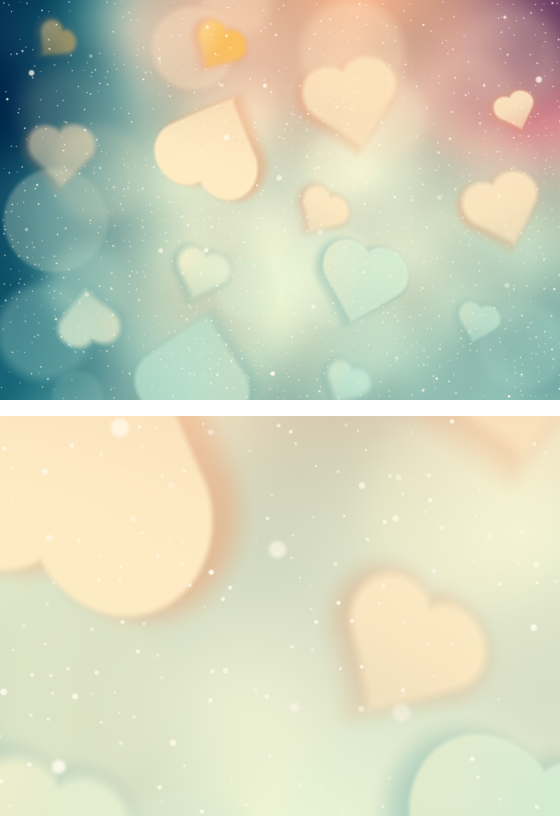
Top, the full canvas; bottom, a detail of the centre.
Reproduce this background procedurally as a Shadertoy shader.

```glsl
const vec3 SAGE   = vec3(0.83, 0.87, 0.75);
const vec3 PALE   = vec3(0.91, 0.92, 0.82);
const vec3 CREAM  = vec3(1.00, 0.93, 0.78);
const vec3 PEACH  = vec3(0.91, 0.74, 0.64);
const vec3 ORANGE = vec3(0.94, 0.60, 0.41);
const vec3 AMBER  = vec3(0.98, 0.75, 0.36);
const vec3 ROSE   = vec3(0.82, 0.49, 0.52);
const vec3 PLUM   = vec3(0.42, 0.23, 0.40);
const vec3 AQUA   = vec3(0.46, 0.68, 0.66);
const vec3 MINT   = vec3(0.80, 0.94, 0.85);
const vec3 TEAL   = vec3(0.06, 0.39, 0.46);
const vec3 NAVY   = vec3(0.00, 0.15, 0.29);

const int   HEARTS = 14;
const int   DISCS  = 24;
const vec2  HEART_SIZE = vec2(0.08, 0.25);
const vec2  DISC_SIZE  = vec2(0.04, 0.13);
const vec2  SPREAD = vec2(0.7549, 0.5698);   // low-discrepancy step
const float WARP = 0.09;
const float MOTTLE = 0.10;

float hash(vec2 p) {
    vec3 q = fract(p.xyx * 0.1031);
    q += dot(q, q.yzx + 33.33);
    return fract((q.x + q.y) * q.z);
}

vec2 hash2(vec2 p) { return vec2(hash(p), hash(p + 57.3)); }

float gradientDot(vec2 cell, vec2 offset) {
    float a = 6.2832 * hash(cell);
    return dot(vec2(cos(a), sin(a)), offset);
}

float gradientNoise(vec2 p) {
    vec2 i = floor(p), f = fract(p), e = vec2(1, 0);
    vec2 w = f * f * f * (f * (f * 6.0 - 15.0) + 10.0);
    return mix(mix(gradientDot(i, f), gradientDot(i + e, f - e), w.x),
               mix(gradientDot(i + e.yx, f - e.yx), gradientDot(i + 1.0, f - 1.0), w.x), w.y);
}

// 1 inside distance zero, fading across the given blur
float fill(float d, float blur) { return 1.0 - smoothstep(-blur, blur, d); }

float glow(vec2 p, vec2 centre, vec2 radius) {
    vec2 q = (p - centre) / radius;
    return exp(-dot(q, q));
}

// Signed distance to a unit heart centred near the origin
float heartDistance(vec2 p) {
    p.y += 0.55;
    p.x = abs(p.x);
    if (p.x + p.y > 1.0) return length(p - vec2(0.25, 0.75)) - 0.35355;
    vec2 a = p - vec2(0, 1), b = p - 0.5 * max(p.x + p.y, 0.0);
    return sqrt(min(dot(a, a), dot(b, b))) * sign(p.x - p.y);
}

// Blurred colour fields; uv spans 0 to 1 on both axes
vec3 backdrop(vec2 uv) {
    float mottle = gradientNoise(uv * vec2(7, 5) + 43.0);
    uv += WARP * vec2(gradientNoise(uv * 3.0 + 4.0), gradientNoise(uv * 3.0 + 19.0));
    vec3 c = mix(AQUA, SAGE, smoothstep(-0.25, 0.30, uv.y));
    c = mix(c, PEACH, 0.95 * smoothstep(0.54, 0.86, uv.y + 0.15 * (uv.x - 0.5)));
    c = mix(c, ORANGE, 0.5 * glow(uv, vec2(0.66, 1.05), vec2(0.20, 0.20)));
    c = mix(c, ROSE, 0.95 * glow(uv, vec2(0.97, 0.74), vec2(0.15, 0.18)));
    c = mix(c, PLUM, glow(uv, vec2(1.03, 1.03), vec2(0.19, 0.23)));
    c = mix(c, AQUA, 0.95 * glow(uv, vec2(1.05, 0.08), vec2(0.30, 0.32)));
    c = mix(c, AQUA, 0.9 * (1.0 - smoothstep(0.12, 0.38, uv.x)));
    c = mix(c, TEAL, 0.92 * (1.0 - smoothstep(0.0, 0.21, uv.x - 0.06 * uv.y)));
    c = mix(c, NAVY, glow(uv, vec2(-0.03, 0.82), vec2(0.13, 0.48)));
    c = mix(c, PALE, 0.75 * glow(uv, vec2(0.58, 0.47), vec2(0.25, 0.25)));
    return c * (1.0 + MOTTLE * mottle) + MOTTLE * mottle * vec3(0.5, 0.4, 0.2);
}

// Scattered round specks, one possible per grid cell
float specks(vec2 p, float cells, float chance, vec2 radius, float soft) {
    vec2 g = p * cells, id = floor(g);
    vec2 centre = 0.2 + 0.6 * hash2(id + cells);
    float r = mix(radius.x, radius.y, hash(id + 8.7));
    float lit = step(hash(id + 3.1), chance) * mix(0.4, 1.0, hash(id + 71.0));
    return lit * fill(length(fract(g) - centre) / cells - r, soft);
}

void mainImage(out vec4 fragColor, in vec2 fragCoord) {
    vec2 p = fragCoord / iResolution.y, uv = fragCoord / iResolution.xy;
    vec2 span = vec2(iResolution.x / iResolution.y, 1.0);
    float pixel = 1.0 / iResolution.y;
    vec3 col = backdrop(uv);

    // Faint out-of-focus discs, lighter than their surroundings
    for (int i = 0; i < DISCS; i++) {
        float n = float(i);
        vec2 at = fract(vec2(0.08, 0.17) + n * SPREAD);
        float r = mix(DISC_SIZE.x, DISC_SIZE.y, hash(vec2(n, 2.0)));
        float blur = mix(0.008, 0.06, hash(vec2(n, 5.0)));
        vec3 tint = mix(backdrop(at), mix(MINT, CREAM, smoothstep(0.2, 0.6, at.y)), 0.6);
        col = mix(col, tint, mix(0.2, 0.55, hash(vec2(n, 9.0))) * fill(length(p - at * span) - r, blur));
    }

    // Hearts with a soft, displaced colour fringe
    for (int i = 0; i < HEARTS; i++) {
        float n = float(i);
        vec2 rnd = hash2(vec2(n, 13.0));
        vec2 at = fract(vec2(0.60, 0.48) + n * SPREAD) + 0.07 * (rnd - 0.5);
        float pick = fract(n * 0.618 + 0.35);
        float size = mix(HEART_SIZE.x, HEART_SIZE.y, pick * pick);
        float a = 1.5 * (rnd.x - 0.5) + 3.1416 * step(0.72, rnd.y);
        vec2 q = mat2(cos(a), -sin(a), sin(a), cos(a)) * (p - at * span) / size;
        q.x += 0.15 * q.y * q.y;
        float level = at.y + 0.15 * (rnd.y - 0.5);
        vec3 tint = mix(MINT, CREAM, smoothstep(0.15, 0.40, level));
        tint = mix(tint, AMBER, smoothstep(0.70, 0.88, level));
        tint = mix(tint, CREAM, 0.35 * smoothstep(0.1, -0.5, q.x));
        vec3 fringe = mix(AQUA, ORANGE, smoothstep(0.25, 0.50, level));
        float blur = mix(0.002, 0.010, hash(vec2(n, 21.0)));
        float alpha = mix(0.5, 1.0, hash(vec2(n, 31.0))) * mix(0.55, 1.0, smoothstep(0.05, 0.3, at.x));
        alpha *= mix(0.7, 1.0, smoothstep(-0.6, 0.3, q.y));
        col = mix(col, fringe, 0.5 * alpha * fill(heartDistance(q + vec2(0.06, 0.05)) * size - 0.006, 0.018));
        col = mix(col, tint, alpha * fill(heartDistance(q) * size, blur + pixel));
    }

    // Fine dust, then a few larger glints
    float drift = smoothstep(-0.25, 0.35, gradientNoise(p * 4.0 + 31.0));
    float dust = specks(p, 54.0, 0.14 + 0.32 * drift, vec2(0.0006, 0.0018), pixel)
               + specks(p + 0.37, 27.0, 0.20, vec2(0.0014, 0.0028), pixel);
    float glints = specks(p + 0.11, 7.0, 0.28, vec2(0.003, 0.008), 0.003);
    col = mix(col, vec3(1.0, 0.98, 0.92), clamp(0.95 * dust + glints, 0.0, 0.97));
    fragColor = vec4(col, 1.0);
}
```
